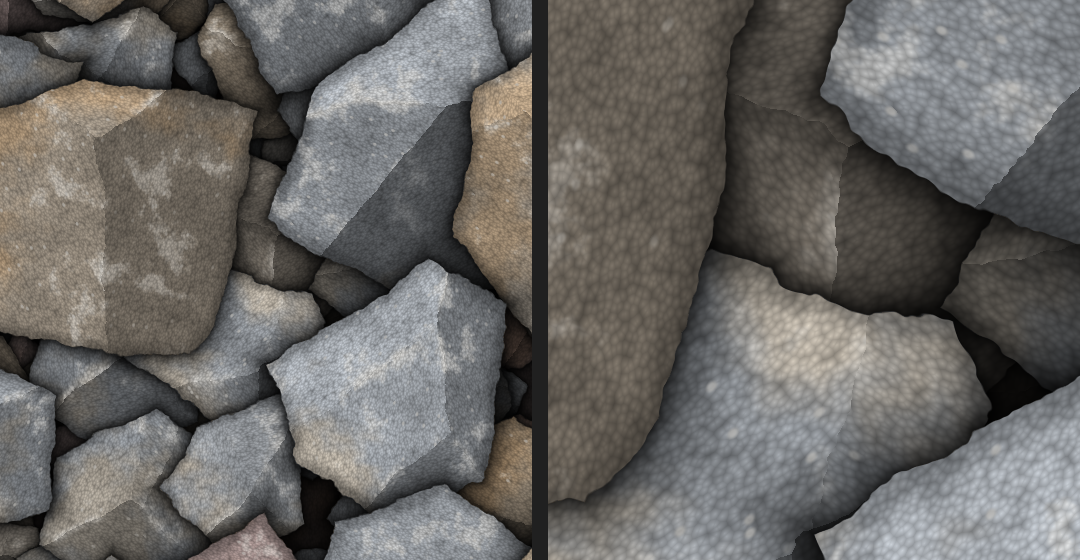
Left, the full canvas; right, a detail of the centre.
Give the GLSL for this texture, as a WebGL 1 fragment shader.

```glsl
precision highp float;
// A heap of broken grey quarry stones. Three layers of jittered rocks are painted
// from small and deep to large and near; each is a polygon cut into flat, lit facets.
// Cellular noise gives the grain and flecks, layered sines the rough edges and stains.
uniform vec2 u_resolution;

const float LARGE_CELL = 0.43;
const float MEDIUM_CELL = 0.25;
const float SMALL_CELL = 0.11;
const float EDGE_ROUGHNESS = 0.011;
const float SHADOW_WIDTH = 0.055;
const float GRAIN_SCALE = 165.0;
const float GRAIN_CONTRAST = 0.34;
const float AMBIENT = 0.27;
const float DIFFUSE = 0.37;
const vec3 LIGHT = vec3(-0.36, 0.58, 0.73);
const vec3 GAP = vec3(0.115, 0.10, 0.098);
const vec3 SLATE = vec3(0.97, 1.0, 1.035);
const vec3 TAN = vec3(1.10, 1.0, 0.87);
const vec3 MAUVE = vec3(1.09, 0.96, 0.94);
const vec3 CHALK = vec3(0.76, 0.75, 0.73);

struct Surface {
  vec3 color;
  vec2 seed;   // texture offset of the top rock
  vec2 along;  // slope direction of its facet
  float ridge; // closeness to a facet ridge
};

vec2 hash2(vec2 p) {
  vec3 a = fract(p.xyx * vec3(0.1031, 0.1030, 0.0973));
  a += dot(a, a.yzx + 33.33);
  return fract((a.xx + a.yz) * a.zy);
}

// Layered, rotated sines, roughly -1 to 1
float ripple(vec2 p) {
  float sum = 0.0, amp = 0.5;
  for (int i = 0; i < 6; i++) {
    p = mat2(1.6, 1.2, -1.2, 1.6) * p + vec2(1.7, 9.2);
    sum += amp * sin(p.x + 1.7 * sin(p.y + 2.0 * sum));
    amp *= 0.62;
  }
  return sum;
}

// Cellular noise: distance to the nearest point, and that point's random value
vec2 cellular(vec2 p) {
  vec2 base = floor(p), best = vec2(9.0, 0.0);
  for (int y = -1; y <= 1; y++)
    for (int x = -1; x <= 1; x++) {
      vec2 id = base + vec2(x, y);
      vec2 r = hash2(id);
      float d = length(id + r - p);
      if (d < best.x) best = vec2(d, fract(r.x * 7.3 + r.y * 3.1));
    }
  return best;
}

vec2 direction(float angle) { return vec2(cos(angle), sin(angle)); }

// Paint one grid of rocks over the surface, each casting a contact shadow
void paintRocks(inout Surface s, vec2 p, float cell, float share, float glow, float layer) {
  float px = 1.0 / u_resolution.y;
  vec2 g = p / cell + layer * vec2(37.3, 21.6);
  vec2 base = floor(g);
  for (int y = 1; y >= -1; y--)
    for (int x = -1; x <= 1; x++) {
      vec2 id = base + vec2(x, y);
      vec2 r = hash2(id + 11.0), kind = hash2(id + 53.0);
      if (kind.x > share) continue;
      vec2 q = g - id - 0.5 - 0.5 * (r - 0.5);

      // Outline from six half planes
      float d = -9.0;
      for (int i = 0; i < 6; i++) {
        vec2 h = hash2(id * 7.0 + float(i) * 3.7);
        float angle = 1.047 * (float(i) + 0.7 * h.x) + 6.283 * r.x;
        d = max(d, dot(q, direction(angle)) - mix(0.40, 0.70, h.y));
      }

      // Lowest of four sloping planes is the visible facet
      float low = 9.0, next = 9.0, slope = 0.0;
      vec2 along = vec2(1.0, 0.0);
      for (int i = 0; i < 4; i++) {
        vec2 h = hash2(id * 5.0 + 90.0 + float(i) * 4.3);
        vec2 dir = direction(1.571 * (float(i) + 0.8 * h.x) + 6.283 * r.y);
        float steep = 0.25 + 0.75 * h.y;
        float z = 0.28 * fract(h.x * 9.0) - steep * dot(q, dir);
        if (z < low) { next = low; low = z; slope = steep; along = dir; }
        else next = min(next, z);
      }
      float lit = max(dot(normalize(vec3(slope * along, 1.0)), LIGHT), 0.0);
      float tone = (AMBIENT + DIFFUSE * lit) * mix(0.86, 1.16, r.y) * glow;
      tone *= mix(0.72, 1.0, smoothstep(0.0, 0.07, -d));
      vec3 tint = mix(SLATE, TAN, smoothstep(0.5, 0.95, kind.y));
      tint = mix(tint, MAUVE, step(0.86, r.x));

      s.color *= 1.0 - 0.8 * exp(-max(d, 0.0) / SHADOW_WIDTH);
      float cover = 1.0 - smoothstep(-px, px, d * cell);
      s.color = mix(s.color, tint * tone, cover);
      float ridge = 1.0 - smoothstep(0.0, 0.014, (next - low) * cell);
      s.ridge = mix(s.ridge, ridge * glow, cover);
      if (d < 0.0) { s.seed = 40.0 * kind; s.along = along; }
    }
}

void main() {
  vec2 p = gl_FragCoord.xy / u_resolution.y;
  vec2 rough = p + EDGE_ROUGHNESS * vec2(ripple(p * 6.0), ripple(p * 6.0 + 31.0));
  Surface s = Surface(GAP, vec2(0.0), vec2(1.0, 0.0), 0.0);
  paintRocks(s, rough, SMALL_CELL, 0.95, 0.62, 1.0);
  paintRocks(s, rough, MEDIUM_CELL, 0.78, 0.88, 2.0);
  paintRocks(s, rough, LARGE_CELL, 0.80, 1.05, 3.0);

  // Stains, pale dust and worn ridges
  float stain = ripple(p * 2.5 + s.seed);
  float mottle = ripple(p * 13.0 + s.seed.yx);
  vec3 color = s.color * mix(vec3(1.0), TAN, 0.8 * smoothstep(0.1, 0.8, stain));
  color *= 1.0 + 0.10 * mottle + 0.07 * stain;
  float bright = smoothstep(0.25, 0.5, color.g);
  float dust = smoothstep(0.45, 1.0, mottle - 0.4 * stain) * 0.5;
  float worn = s.ridge * smoothstep(-0.2, 0.7, mottle) * 0.75;
  color = mix(color, CHALK, bright * max(dust, worn));

  // Grain stretched across the slope, and scattered mineral flecks
  vec2 q = vec2(dot(p, s.along) * 1.5, dot(p, vec2(-s.along.y, s.along.x)));
  float grain = cellular(q * GRAIN_SCALE).x + 0.6 * cellular(q * GRAIN_SCALE * 0.4 + 7.0).x;
  color *= 1.0 + GRAIN_CONTRAST * (0.72 - grain);
  vec2 fleck = cellular(q * 48.0 + s.seed);
  float speck = step(0.88, fleck.y) * (1.0 - smoothstep(0.08, 0.26, fleck.x));
  color = mix(color, CHALK, 0.6 * bright * speck);
  gl_FragColor = vec4(clamp(color, 0.0, 1.0), 1.0);
}
```
